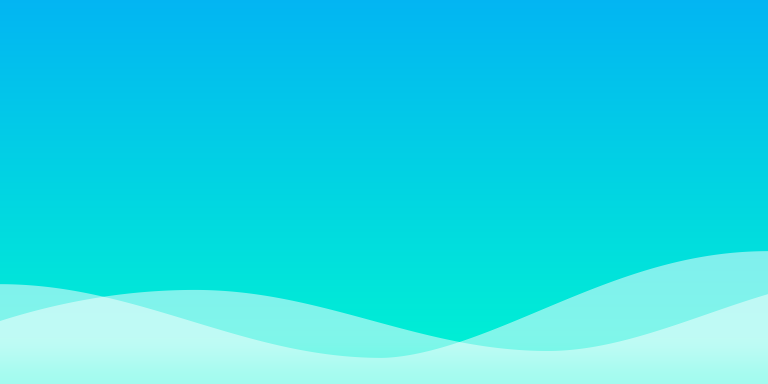
A WebGL 1 fragment shader for this background:

```glsl
precision highp float;
uniform vec2 u_resolution;

// Cosine easing between two heights, flat at both ends
float ease(float from, float to, float t) {
  return mix(from, to, 0.5 - 0.5 * cos(3.14159 * clamp(t, 0.0, 1.0)));
}

// Wave with one trough near the centre and a high right shoulder
float troughWave(float x) {
  if (x < 0.497) return ease(0.260, 0.068, x / 0.497);
  return ease(0.068, 0.346, pow((x - 0.497) / 0.503, 0.86));
}

// Wave with a crest on the left and a trough on the right
float crestWave(float x) {
  if (x < 0.254) {
    float t = 1.0 - x / 0.254;
    return 0.245 - 0.081 * t * t;
  }
  if (x < 0.7135) return ease(0.245, 0.086, (x - 0.254) / 0.4595);
  float t = (x - 0.7135) / 0.2865;
  return 0.086 + 0.148 * t * t * (1.86 - 0.86 * t);
}

// Antialiased coverage of the area below a crest line
float below(float crest, float y) {
  return clamp((crest - y) * u_resolution.y + 0.5, 0.0, 1.0);
}

void main() {
  vec2 p = gl_FragCoord.xy / u_resolution;

  // Sky gradient from turquoise up to blue
  vec3 turquoise = vec3(0.0, 0.96, 0.82);
  vec3 blue = vec3(0.01, 0.71, 0.95);
  vec3 color = mix(turquoise, blue, p.y);

  // Two translucent white waves, thinning towards the bottom edge
  float opacity = mix(0.4, 0.5, smoothstep(0.0, 0.13, p.y));
  color = mix(color, vec3(1.0), opacity * below(troughWave(p.x), p.y));
  color = mix(color, vec3(1.0), opacity * below(crestWave(p.x), p.y));

  gl_FragColor = vec4(color, 1.0);
}
```
